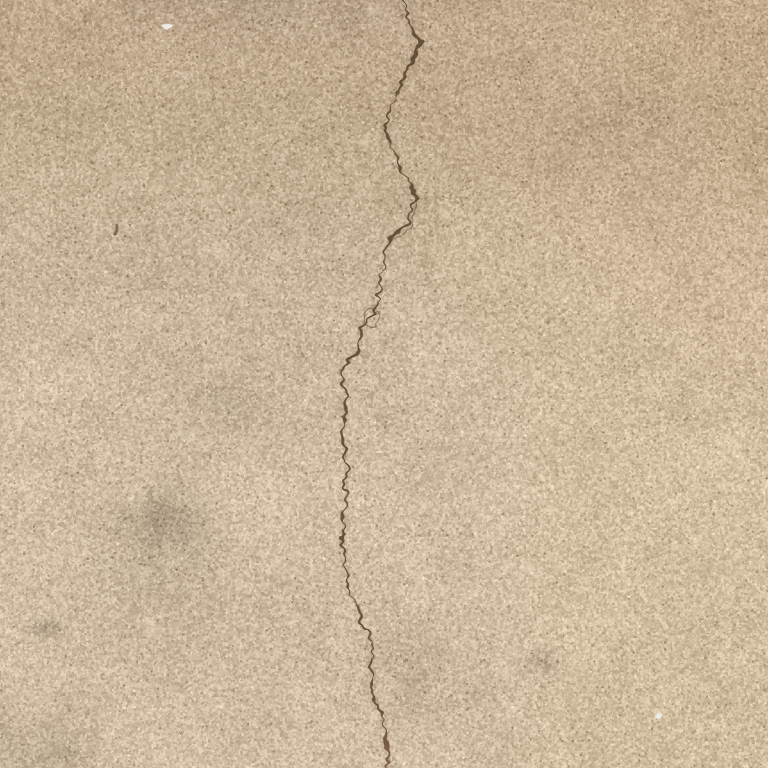
Give the GLSL for this texture, as a Shadertoy shader.

```glsl
// Weathered sandy concrete split by one jagged crack running top to bottom.
// Gradients and soft blots tint the slab, cellular noise makes grit and pits,
// and a jittered polyline distance draws the crack.

float hash(vec2 p) {
    vec3 q = fract(vec3(p.xyx) * 0.1031);
    q += dot(q, q.yzx + 33.33);
    return fract((q.x + q.y) * q.z);
}

vec2 hash2(vec2 p) {
    return vec2(hash(p), hash(p + 57.3));
}

float valueNoise(vec2 p) {
    vec2 i = floor(p), f = fract(p);
    f = f * f * (3.0 - 2.0 * f);
    return mix(mix(hash(i), hash(i + vec2(1, 0)), f.x),
               mix(hash(i + vec2(0, 1)), hash(i + vec2(1, 1)), f.x), f.y);
}

float layeredNoise(vec2 p) {
    float sum = 0.0, amp = 0.5;
    for (int i = 0; i < 5; i++) {
        sum += amp * valueNoise(p);
        p = mat2(1.6, 1.2, -1.2, 1.6) * p + 7.1;
        amp *= 0.5;
    }
    return sum;
}

// x: distance to the nearest feature point, y: random value of its cell
vec2 cellular(vec2 p) {
    vec2 cell = floor(p), best = vec2(9.0, 0.0);
    for (int j = -1; j <= 1; j++)
    for (int i = -1; i <= 1; i++) {
        vec2 id = cell + vec2(i, j);
        float d = length(id + hash2(id) - p);
        if (d < best.x) best = vec2(d, hash(id + 91.7));
    }
    return best;
}

float segmentDistance(vec2 p, vec2 a, vec2 b) {
    vec2 ab = b - a;
    return length(p - a - ab * clamp(dot(p - a, ab) / dot(ab, ab), 0.0, 1.0));
}

float blot(vec2 p, vec2 center, vec2 radius) {
    vec2 q = (p - center) / radius;
    return exp(-dot(q, q));
}

float cover(float d, float halfWidth, float soft) {
    return 1.0 - smoothstep(halfWidth - soft, halfWidth + soft, d);
}

float crackDistance(vec2 p) {
    const vec2 path[23] = vec2[23](
        vec2(.525, 1.01), vec2(.531, .971), vec2(.548, .943), vec2(.526, .898),
        vec2(.501, .837), vec2(.517, .788), vec2(.542, .746), vec2(.530, .711),
        vec2(.505, .684), vec2(.495, .629), vec2(.491, .599), vec2(.469, .570),
        vec2(.464, .542), vec2(.445, .516), vec2(.453, .464), vec2(.445, .434),
        vec2(.452, .388), vec2(.445, .297), vec2(.456, .225), vec2(.483, .167),
        vec2(.487, .089), vec2(.503, .049), vec2(.505, -.01));
    float d = 9.0;
    for (int i = 0; i < 22; i++) d = min(d, segmentDistance(p, path[i], path[i + 1]));
    return d;
}

vec3 slabColor(vec2 p) {
    vec3 color = mix(vec3(.812, .737, .632), vec3(.752, .664, .556), smoothstep(.4, 1.05, p.y));
    color += vec3(.012, .002, -.006) * smoothstep(.4, 1.0, p.x);
    color += .05 * (layeredNoise(p * vec2(4.0, 6.0)) - .48);
    color += .06 * (layeredNoise(p * 22.0 + 4.0) - .48);
    float rough = .3 + 1.4 * layeredNoise(p * 30.0);
    float stain = .10 * blot(p, vec2(.222, .322), vec2(.045, .04))
                + .035 * blot(p, vec2(.19, .27), vec2(.10, .09))
                + .035 * blot(p, vec2(.28, .47), vec2(.07, .06))
                + .12 * blot(p, vec2(.06, .182), vec2(.02, .010))
                + .12 * blot(p, vec2(.706, .134), vec2(.016, .018))
                + .035 * blot(p, vec2(.55, .11), vec2(.08, .07))
                + .05 * blot(p, vec2(.04, .02), vec2(.08, .035))
                + .025 * blot(p, vec2(.85, .84), vec2(.12, .06))
                + .04 * blot(p, vec2(.40, .99), vec2(.25, .05));
    return color - stain * rough * vec3(1.0, .94, .86);
}

void mainImage(out vec4 fragColor, in vec2 fragCoord) {
    vec2 p = fragCoord / iResolution.xy;
    float soft = max(.0011, .6 / iResolution.y);
    vec3 color = slabColor(p);

    // Fine sand grains, then scattered small pits and pale flecks
    float grain = .75 * (cellular(p * 290.0).y - .5) + .65 * (valueNoise(p * 430.0) - .5);
    color += .165 * grain * vec3(1.0, 1.02, 1.04);
    vec2 pit = cellular(p * 170.0 + 13.0);
    color -= .15 * smoothstep(.8, 1.0, pit.y) * (1.0 - smoothstep(.1, .42, pit.x));
    color += .08 * step(pit.y, .07) * (1.0 - smoothstep(.1, .38, pit.x));

    // Hairline scratch, small dark marks and white chips
    float scratch = cover(segmentDistance(p, vec2(-.01, .54), vec2(.065, .46)), .001, .003);
    color -= .04 * scratch;
    vec2 wobble = .004 * (vec2(valueNoise(p * 190.0), valueNoise(p * 190.0 + 40.0)) - .5);
    vec2 q = p + wobble;
    float mark = max(cover(segmentDistance(q, vec2(.151, .696), vec2(.152, .707)), .002, soft),
                     .4 * cover(length(q - vec2(.784, .542)), .003, .002));
    color = mix(color, vec3(.42, .33, .24), .8 * mark);
    float chip = max(cover(length((q - vec2(.218, .966)) * vec2(.8, 1.2)), .0052, soft),
                     cover(length((q - vec2(.857, .068)) * vec2(.8, 1.2)), .004, soft));
    color = mix(color, vec3(.93, .92, .89), chip);

    // Jagged crack with uneven width, a side sliver and a small loop
    vec2 jag = q + vec2(.006 * (valueNoise(vec2(p.y * 120.0, 3.0)) - .5)
                      + .001 * sin(p.y * 510.0 + 2.0 * sin(p.y * 83.0)), 0.0);
    float d = crackDistance(jag);
    float thickness = mix(.0005, .0024, valueNoise(vec2(p.y * 110.0, 8.0)))
                    + .0013 * blot(p, vec2(.545, .942), vec2(.04, .02))
                    + .0014 * blot(p, vec2(.507, .685), vec2(.012, .008));
    float crack = cover(d, thickness, soft);
    float sliver = min(segmentDistance(q, vec2(.541, .735), vec2(.535, .702)),
                       segmentDistance(q, vec2(.535, .702), vec2(.505, .684)));
    float loop = abs(length((q - vec2(.484, .586)) * vec2(1.0, .85)) - .010);
    crack = max(crack, .6 * cover(min(sliver, loop), .0008, soft));
    color -= .04 * exp(-d * 260.0);
    vec3 crackColor = mix(vec3(.45, .32, .24), vec3(.35, .27, .18), smoothstep(0.0, .09, p.y));
    color = mix(color, crackColor, .88 * crack);

    fragColor = vec4(clamp(color, 0.0, 1.0), 1.0);
}
```
